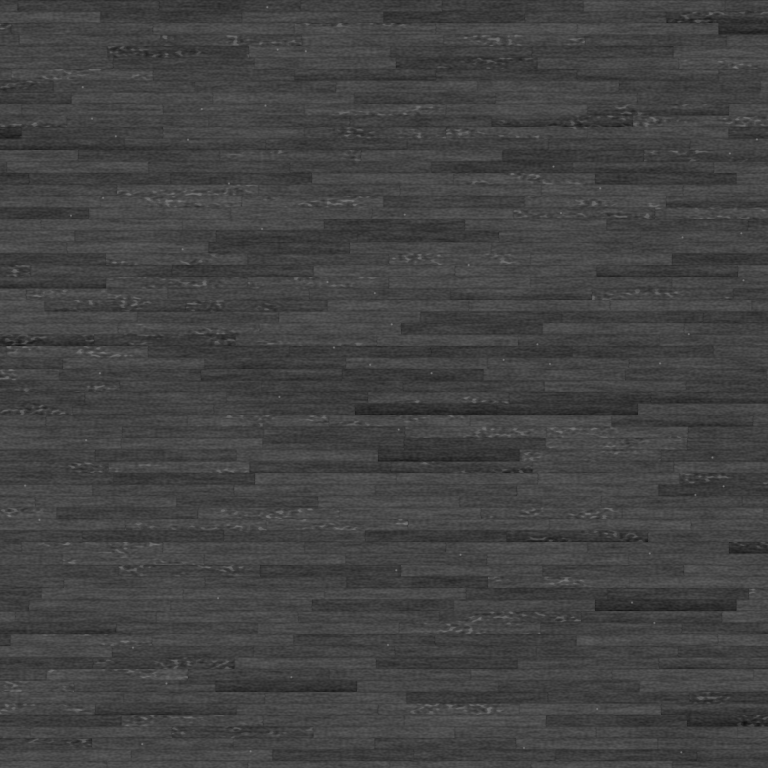
Reproduce this texture procedurally as a Shadertoy shader.

```glsl
float hash(vec2 p) {
    vec3 q = fract(p.xyx * 0.1031);
    q += dot(q, q.yzx + 33.33);
    return fract((q.x + q.y) * q.z);
}

float cornerSlope(vec2 cell, vec2 delta) {
    float angle = 6.2832 * hash(cell);
    return dot(vec2(cos(angle), sin(angle)), delta);
}

float gradientNoise(vec2 p) {
    vec2 i = floor(p), f = p - i;
    vec2 u = f * f * f * (f * (f * 6.0 - 15.0) + 10.0);
    vec2 e = vec2(1.0, 0.0);
    return mix(mix(cornerSlope(i, f), cornerSlope(i + e, f - e), u.x),
               mix(cornerSlope(i + e.yx, f - e.yx), cornerSlope(i + 1.0, f - 1.0), u.x), u.y);
}

float plankShade(vec2 uv, float pixel) {
    // Staggered rows counted from the top edge
    vec2 count = vec2(5.43, 66.6);
    vec2 p = vec2(uv.x, 1.0 - uv.y) * count;
    p.x += hash(vec2(floor(p.y), 7.0)) * 5.0;
    vec2 id = floor(p), f = p - id;
    vec2 shift = 60.0 * vec2(hash(id + 3.0), hash(id + 19.0));

    // Tone of each plank, with a few stained dark along the lower edge
    float h = hash(id + 41.0);
    float shade = 0.292 - 0.075 * h * h;
    float stained = step(0.91, hash(id + 73.0));
    shade -= stained * (0.02 + 0.055 * smoothstep(0.1, 1.0, f.y));

    // Long streaks, medium grain and fine fibres
    shade += 0.055 * gradientNoise(uv * vec2(14.0, 170.0) + shift);
    shade += 0.050 * gradientNoise(uv * vec2(45.0, 330.0) + shift.yx);
    shade += 0.065 * gradientNoise(uv * vec2(210.0, 400.0) + shift);
    shade += 0.020 * gradientNoise(uv * vec2(5.0, 9.0));

    // Flaked patches on some planks
    float worn = step(0.80, hash(id + 97.0));
    float patchMask = smoothstep(-0.08, 0.22, gradientNoise(uv * vec2(16.0, 70.0) + shift.yx));
    float flakes = gradientNoise(uv * vec2(120.0, 270.0) + shift);
    shade += worn * patchMask * (0.13 * smoothstep(0.05, 0.4, flakes)
                               - 0.05 * smoothstep(0.0, 0.4, -flakes));

    // Thin seams
    vec2 edge = min(f, 1.0 - f) / count;
    float seam = 1.0 - smoothstep(0.0003, 0.0006 + pixel, min(edge.x, edge.y));
    return shade * (1.0 - 0.10 * seam);
}

float speckMask(vec2 uv, float pixel) {
    vec2 grid = uv * 24.0, cell = floor(grid);
    vec2 center = 0.1 + 0.8 * vec2(hash(cell + 11.0), hash(cell + 29.0));
    float d = length(grid - cell - center) / 24.0;
    float present = step(0.89, hash(cell + 53.0));
    return present * (1.0 - smoothstep(0.0004, 0.0008 + pixel, d));
}

void mainImage(out vec4 fragColor, in vec2 fragCoord) {
    float pixel = 1.0 / iResolution.y;
    float shade = 0.0;

    // Four samples smooth the plank edges
    for (int k = 0; k < 4; k++) {
        vec2 offset = vec2(k % 2, k / 2) * 0.5 - 0.25;
        vec2 uv = (fragCoord + offset) * pixel;
        shade += 0.25 * mix(plankShade(uv, pixel), 0.55, 0.7 * speckMask(uv, pixel));
    }
    fragColor = vec4(vec3(shade), 1.0);
}
```
